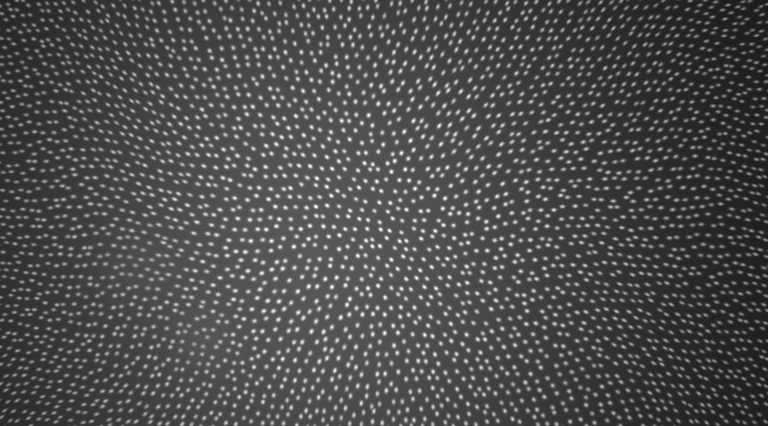
Reproduce this pattern procedurally as a Shadertoy shader.

```glsl
// Lengths are in canvas heights, measured from the canvas centre
const float SPACING = 0.0272;       // distance between dots at the centre
const float DOT_SIZE = 0.178;       // dot radius, in cells
const float JITTER = 0.46;          // random shift of each dot, in cells
const float BEND = 1.1;             // waviness of the dot rows, in cells
const float CROWDING = 0.12;        // denser dots away from the centre
const float ELONGATION = 0.7;       // radial stretch away from the centre
const float NARROWING = 0.2;        // sideways thinning away from the centre
const float ROW_HEIGHT = 0.866;     // row distance of a hexagonal layout
const float SHADE = 0.085;          // darkest background
const float GLOW = 0.255;           // added background light
const vec2 GLOW_CENTER = vec2(-0.15, -0.08);
const vec2 GLOW_SIZE = vec2(0.78, 0.85);
const float DOT_LIGHT_EDGE = 0.36;
const float DOT_LIGHT_CENTER = 0.66;
const float HAZE_LIGHT = 0.035;
const float HAZE_FADE = 0.35;

vec2 hash2(vec2 cell) {
    vec3 h = fract(cell.xyx * vec3(0.1031, 0.1030, 0.0973));
    h += dot(h, h.yzx + 33.33);
    return fract((h.xx + h.yz) * h.zy);
}

float softSpot(vec2 p, vec2 center, vec2 size) {
    vec2 d = (p - center) / size;
    return exp(-dot(d, d));
}

// Jittered hexagonal cells, each holding one soft radially stretched dot
float dotField(vec2 p) {
    float radius = length(p);
    vec2 radial = p / max(radius, 0.001);
    vec2 tangent = vec2(-radial.y, radial.x);
    vec2 dotShape = DOT_SIZE * vec2(1.0 + ELONGATION * radius, 1.0 - NARROWING * radius);

    // Gentle bends keep the rows from looking straight
    vec2 g = p * (1.0 + CROWDING * radius * radius) / SPACING;
    g += BEND * sin(g.yx * vec2(0.13, 0.11) + vec2(0.7, 2.1));
    g += 0.3 * BEND * sin(g.yx * vec2(0.29, 0.33) + g * 0.12);

    float light = 0.0;
    float baseRow = floor(g.y / ROW_HEIGHT);
    for (int j = -1; j <= 1; j++) {
        float row = baseRow + float(j);
        float shift = 0.5 * mod(row, 2.0);
        float baseColumn = floor(g.x - shift);
        for (int i = -1; i <= 1; i++) {
            vec2 cell = vec2(baseColumn + float(i), row);
            vec2 center = vec2(cell.x + 0.5 + shift, (row + 0.5) * ROW_HEIGHT);
            center += JITTER * (hash2(cell) - 0.5);
            vec2 d = g - center;
            d = vec2(dot(d, radial), dot(d, tangent)) / dotShape;
            float strength = 0.82 + 0.25 * hash2(cell + 71.0).x;
            light = max(light, strength * exp(-pow(dot(d, d), 1.15)));
        }
    }
    return light;
}

void mainImage(out vec4 fragColor, in vec2 fragCoord) {
    vec2 p = (fragCoord - 0.5 * iResolution.xy) / iResolution.y;

    // Off-centre glow fading into dark sides
    float gray = SHADE + GLOW * softSpot(p, GLOW_CENTER, GLOW_SIZE);

    // Pale hazy patches that wash out the dots
    float haze = softSpot(p, vec2(-0.43, -0.30), vec2(0.07, 0.08))
               + 0.8 * softSpot(p, vec2(-0.58, -0.13), vec2(0.11, 0.09));
    gray += HAZE_LIGHT * haze;

    // Dots, brightest around the centre
    float dotLight = mix(DOT_LIGHT_EDGE, DOT_LIGHT_CENTER, exp(-1.8 * dot(p, p)));
    gray += dotLight * (1.0 - HAZE_FADE * haze) * dotField(p);

    fragColor = vec4(vec3(clamp(gray, 0.0, 1.0)), 1.0);
}
```
